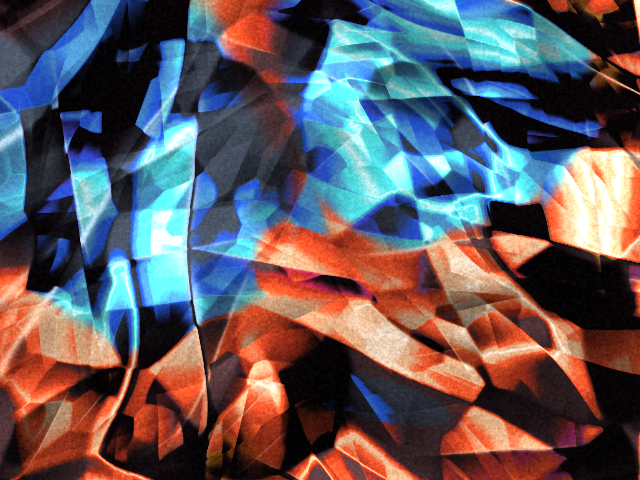
A WebGL 1 fragment shader for this texture:

```glsl
precision highp float;
// Crumpled iridescent foil: jittered cells give tilted facets and sharp folds.
// The summed tilt picks a tone from a cool or a warm reflection ramp, relit by
// the small folds, with bright crease glints and rainbow fringes by the shadows.

uniform vec2 u_resolution;

const float TAU = 6.2831853;

vec2 hash2(vec2 p) {
  vec2 k = vec2(dot(p, vec2(127.1, 311.7)), dot(p, vec2(269.5, 183.3)));
  return fract(sin(k) * 43758.547);
}

float cornerSlope(vec2 corner, vec2 offset) {
  return dot(hash2(corner) * 2.0 - 1.0, offset);
}

// Gradient noise, roughly -0.7 to 0.7
float gradientNoise(vec2 p) {
  vec2 i = floor(p), f = fract(p), e = vec2(1.0, 0.0);
  vec2 s = f * f * f * (f * (f * 6.0 - 15.0) + 10.0);
  float low = mix(cornerSlope(i, f), cornerSlope(i + e, f - e), s.x);
  float high = mix(cornerSlope(i + e.yx, f - e.yx), cornerSlope(i + e.xx, f - e.xx), s.x);
  return mix(low, high, s.y);
}

// Creases rise to the right on the left side and fall on the right side
float creaseAngle(vec2 p) {
  return mix(0.90, -0.65, smoothstep(0.4, 0.9, p.x));
}

// Returns tilt in xy, crease glint in z and a random facet tint in w
vec4 crumple(vec2 p, float scale, float seed) {
  vec2 q = p * scale, home = floor(q), folds = vec2(0.0);
  vec3 facets = vec3(0.0);
  float total = 0.0, glint = 0.0;
  for (int j = -2; j <= 2; j++) {
    for (int i = -2; i <= 2; i++) {
      vec2 cell = home + vec2(float(i), float(j));
      vec2 jitter = hash2(cell + seed), pick = hash2(cell + seed + 37.3);
      vec2 offset = q - cell - jitter;
      float angle = creaseAngle((cell + jitter) / scale) + 1.8 * (pick.x - 0.5);
      vec2 along = vec2(cos(angle), sin(angle));
      vec2 across = vec2(-along.y, along.x);
      float u = dot(offset, along), v = dot(offset, across);

      // Soft nearest-cell weight blends elongated, slightly bent facets
      float weight = exp(-55.0 * (0.3 * u * u + v * v));
      vec2 bend = across * v * (jitter.y * 2.0 - 1.0) * 1.4 + along * u * (pick.y - 0.5);
      facets += weight * vec3((pick - 0.5) * 1.3 + bend, jitter.x - 0.5);
      total += weight;

      // A fold flips the tilt at its crease and fades outwards
      float reach = max(0.0, 1.0 - (u * u + v * v) / 2.2);
      reach *= reach;
      float flip = v / sqrt(v * v + 0.0001) * exp(-3.0 * abs(v));
      folds += across * flip * reach * (jitter.x - 0.5) * 1.3;
      glint += reach * exp(-1800.0 * v * v) * step(0.65, pick.y);
    }
  }
  facets /= total;
  return vec4(facets.xy + folds, glint, facets.z);
}

// Positive inside an ellipse, turned by angle
float ellipseField(vec2 p, vec2 center, vec2 radii, float angle) {
  vec2 d = p - center;
  float c = cos(angle), s = sin(angle);
  return 1.0 - length(vec2(c * d.x + s * d.y, c * d.y - s * d.x) / radii);
}

vec3 coolRamp(vec3 dark, float tone) {
  vec3 color = mix(dark, vec3(0.13, 0.30, 0.74), smoothstep(0.30, 0.44, tone));
  color = mix(color, vec3(0.28, 0.54, 0.74), smoothstep(0.46, 0.64, tone));
  color = mix(color, vec3(0.32, 0.89, 0.91), smoothstep(0.68, 0.86, tone));
  return mix(color, vec3(0.85, 0.98, 0.98), smoothstep(0.88, 1.10, tone));
}

vec3 warmRamp(vec3 dark, float tone) {
  vec3 color = mix(dark, vec3(0.54, 0.16, 0.09), smoothstep(0.28, 0.46, tone));
  color = mix(color, vec3(0.90, 0.32, 0.16), smoothstep(0.44, 0.68, tone));
  color = mix(color, vec3(0.87, 0.67, 0.51), smoothstep(0.66, 0.84, tone));
  return mix(color, vec3(1.0, 0.92, 0.84), smoothstep(0.88, 1.10, tone));
}

void main() {
  vec2 p = gl_FragCoord.xy / u_resolution.y;
  vec2 sway = vec2(gradientNoise(p * 3.0), gradientNoise(p * 3.0 + 19.0));
  vec2 q = p + 0.05 * sway;

  // Three sizes of crumpling, the finest strongest in patches
  vec4 broad = crumple(q, 2.5, 3.0);
  vec4 middle = crumple(q, 5.4, 51.0);
  vec4 fine = crumple(q, 12.0, 88.0);
  float patches = mix(0.25, 1.0, smoothstep(-0.15, 0.3, gradientNoise(p * 3.5 + 7.0)));
  vec2 small = 0.6 * middle.xy + 0.42 * patches * fine.xy;
  vec2 tilt = broad.xy + small;
  float glint = broad.z + 0.7 * middle.z + 0.5 * patches * fine.z;

  // A triangle wave of the tilt gives evenly shared tones
  float phase = dot(tilt, vec2(0.55, 0.42)) + 0.35 * gradientNoise(p * 2.0) + 0.26;
  float tone = abs(fract(phase) * 2.0 - 1.0) + 0.05;
  tone -= 0.30 * smoothstep(0.16, 0.0, p.x) + 0.18 * smoothstep(0.2, 0.0, p.y);

  // Cool light falls on the upper left and centre, with a low streak
  float cool = ellipseField(p, vec2(0.30, 0.66), vec2(0.36, 0.43), 0.0);
  cool = max(cool, ellipseField(p, vec2(0.87, 0.79), vec2(0.40, 0.27), -0.35));
  cool = max(cool, ellipseField(p, vec2(0.78, 0.17), vec2(0.19, 0.05), -0.25));
  cool += 0.35 * broad.w + 0.3 * middle.w + 0.25 * sway.x;
  cool = smoothstep(-0.06, 0.06, cool);

  // Shadows keep their own facets, from black to charcoal
  float sheen = 0.42 + dot(tilt, vec2(-0.5, 0.6));
  vec3 charcoal = mix(vec3(0.29, 0.19, 0.20), vec3(0.22, 0.25, 0.30), cool);
  vec3 dark = mix(vec3(0.03, 0.015, 0.025), charcoal, smoothstep(0.0, 0.9, sheen));
  vec3 color = mix(warmRamp(dark, tone), coolRamp(dark, tone), cool);

  // Rainbow fringe beside the shadows
  vec3 rainbow = 0.5 + 0.5 * cos(TAU * (phase * 1.5 + q.x + vec3(0.0, 0.33, 0.67)));
  float fringe = exp(-pow((tone - 0.41) / 0.05, 2.0));
  color = mix(color, rainbow, 0.3 * fringe * smoothstep(-0.1, 0.3, sway.y));

  // Relief of the small folds, crease glints and grain
  color *= clamp(1.03 + 0.9 * dot(small, vec2(-0.6, 0.8)), 0.4, 1.4);
  vec3 glintColor = mix(vec3(1.0, 0.82, 0.68), vec3(0.80, 0.92, 1.0), cool);
  color = mix(color, glintColor, min(glint, 0.9) * smoothstep(0.2, 0.6, tone));
  float grain = gradientNoise(p * 190.0) + 0.7 * gradientNoise(p * 95.0 + 31.0);
  color += 0.09 * grain * (0.4 + color.r + color.g * 0.5);
  gl_FragColor = vec4(clamp(color, 0.0, 1.0), 1.0);
}
```
